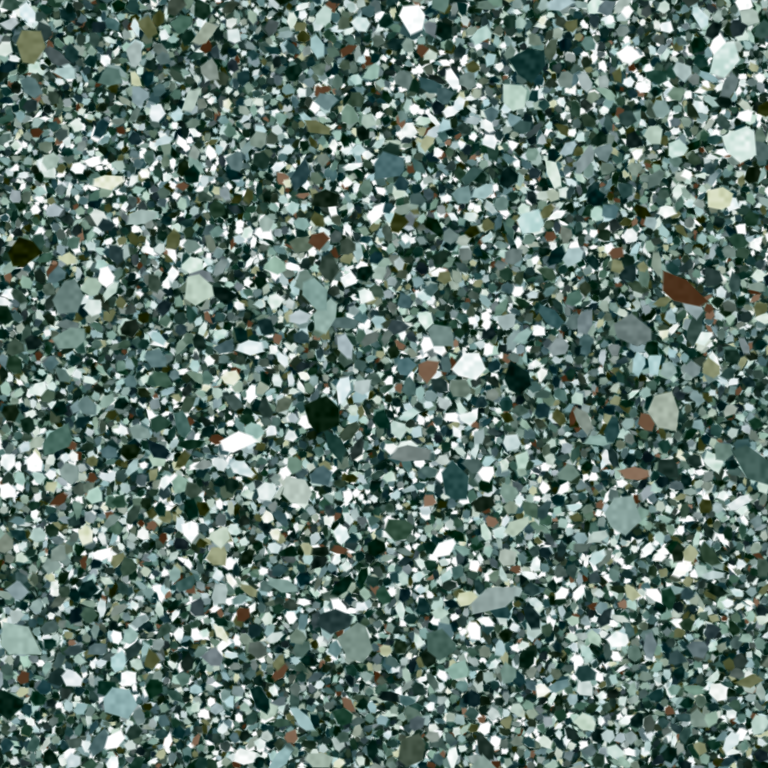
A Shadertoy shader for this texture:

```glsl
// Three random values in 0..1 from an integer lattice point
vec3 hash3(vec3 p) {
    uvec3 v = uvec3(ivec3(p)) * 1664525u + 1013904223u;
    v.x += v.y * v.z; v.y += v.z * v.x; v.z += v.x * v.y;
    v ^= v >> 16u;
    v.x += v.y * v.z; v.y += v.z * v.x; v.z += v.x * v.y;
    return vec3(v >> 8u) / 16777216.0;
}

float noise(vec2 p) {
    vec2 i = floor(p), f = fract(p);
    f = f * f * (3.0 - 2.0 * f);
    float low = mix(hash3(vec3(i, 900)).x, hash3(vec3(i + vec2(1, 0), 900)).x, f.x);
    float high = mix(hash3(vec3(i + vec2(0, 1), 900)).x, hash3(vec3(i + 1.0, 900)).x, f.x);
    return mix(low, high, f.y);
}

// Irregular six-sided chip: the largest distance to its jittered sides
float chipDistance(vec2 p, vec3 seed, float radius) {
    float d = -1.0;
    for (int i = 0; i < 6; i++) {
        vec3 rnd = hash3(seed + vec3(0, 0, 4 + i));
        float angle = (float(i) + 0.7 * (rnd.x - 0.5)) * 1.0472;
        d = max(d, dot(p, vec2(cos(angle), sin(angle))) - radius * mix(0.72, 1.05, rnd.y));
    }
    return d;
}

// Mineral colour: mostly cool green-grey, some olive, a few rusty
vec3 grainColor(float value, vec3 rnd) {
    vec3 gap = vec3(mix(0.05, 0.14, rnd.x), 0.0, mix(-0.02, 0.07, rnd.y));
    if (rnd.z > 0.92) gap = vec3(0.03, 0.0, 0.13);
    if (rnd.z > 0.98) {
        gap = vec3(-0.1, 0.0, 0.08);
        value = 0.12 + 0.3 * value;
    }
    return clamp(value - gap * (1.0 - smoothstep(0.8, 1.05, value)), 0.0, 1.0);
}

void addGrains(inout vec3 color, vec2 uv, float cells, float presence, float layer) {
    vec2 p = uv * cells;
    float edge = max(0.002, 0.7 / iResolution.y) * cells;
    float mottle = 0.1 * (noise(uv * 150.0) - 0.5);
    for (int y = -1; y <= 1; y++)
    for (int x = -1; x <= 1; x++) {
        vec2 cell = floor(p) + vec2(x, y);
        vec3 seed = vec3(cell, layer * 16.0);
        vec3 place = hash3(seed);
        if (place.z > presence) continue;
        vec3 form = hash3(seed + vec3(0, 0, 1));
        vec3 shade = hash3(seed + vec3(0, 0, 2));
        vec3 tint = hash3(seed + vec3(0, 0, 3));

        // Turned and stretched chip
        vec2 q = p - cell - 0.5 - 0.8 * (place.xy - 0.5);
        float angle = form.x * 6.2832, stretch = mix(0.95, 1.7, form.y * form.y);
        q = mat2(cos(angle), sin(angle), -sin(angle), cos(angle)) * q;
        q *= vec2(1.0 / stretch, sqrt(stretch));
        float d = chipDistance(q, seed, mix(0.32, 0.48, form.z));

        // Skewed brightness, dimmer inside broad dark patches
        float patchLight = mix(0.88, 1.1, noise(cell / cells * 9.0));
        float value = 0.1 + 0.96 * pow(shade.x * patchLight, 1.45) + mottle;
        color = mix(color, grainColor(value, tint), smoothstep(edge, -edge, d));
    }
}

void mainImage(out vec4 fragColor, in vec2 fragCoord) {
    vec2 uv = fragCoord / iResolution.y;

    // Dark matrix between the grains
    float matrix = 0.08 + 0.15 * noise(uv * 110.0);
    vec3 color = max(matrix - vec3(0.08, 0.0, 0.03), 0.0);

    // Fine grains first, rare large ones on top
    addGrains(color, uv, 125.0, 0.95, 1.0);
    addGrains(color, uv, 95.0, 0.9, 2.0);
    addGrains(color, uv, 72.0, 0.8, 3.0);
    addGrains(color, uv, 54.0, 0.6, 4.0);
    addGrains(color, uv, 37.0, 0.3, 5.0);
    addGrains(color, uv, 20.0, 0.09, 6.0);

    fragColor = vec4(color, 1.0);
}
```
